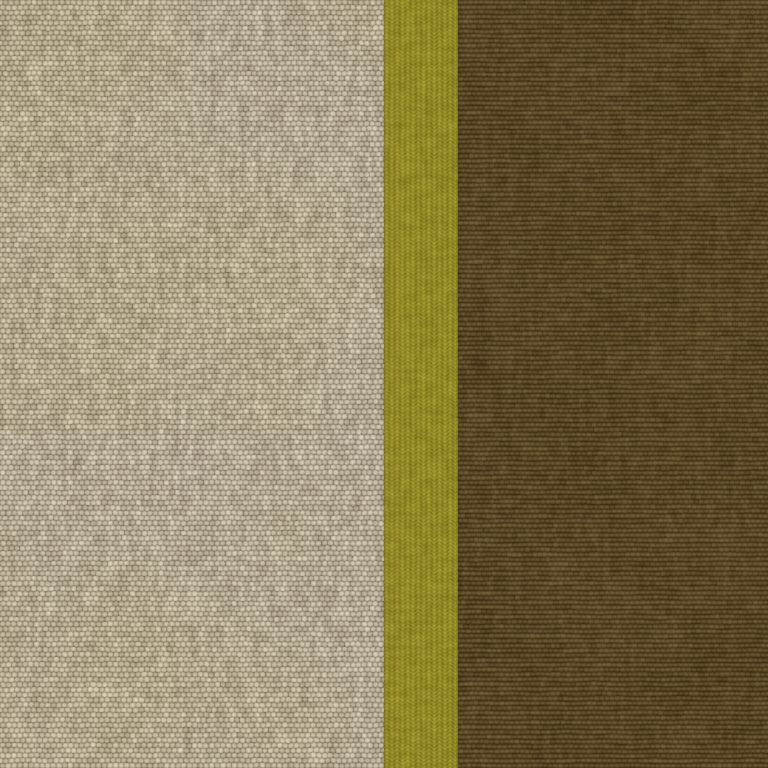
Reproduce this texture procedurally as a WebGL 1 fragment shader.

```glsl
precision highp float;

uniform vec2 u_resolution;

float hash(vec2 p) {
  vec3 q = fract(p.xyx * 0.1031);
  q += dot(q, q.yzx + 33.33);
  return fract((q.x + q.y) * q.z);
}

vec2 gradient(vec2 cell) {
  float angle = 6.2832 * hash(cell);
  return vec2(cos(angle), sin(angle));
}

float gradientNoise(vec2 p) {
  vec2 i = floor(p), f = fract(p);
  vec2 u = f * f * f * (f * (f * 6.0 - 15.0) + 10.0);
  vec2 e = vec2(0.0, 1.0);
  float low = mix(dot(gradient(i), f), dot(gradient(i + e.yx), f - e.yx), u.x);
  float high = mix(dot(gradient(i + e), f - e), dot(gradient(i + e.yy), f - e.yy), u.x);
  return mix(low, high, u.y);
}

// Rounded yarn crossings, shifted by half a stitch on every other row.
float stitch(vec2 p) {
  p.x += 0.5 * mod(floor(p.y), 2.0);
  return 1.0 - smoothstep(0.15, 0.68, length(fract(p) - 0.5));
}

// Shade of one stitch, constant over its cell.
float stitchShade(vec2 p) {
  p.x += 0.5 * mod(floor(p.y), 2.0);
  return hash(floor(p)) - 0.5;
}

vec3 linen(vec2 uv) {
  vec2 p = uv * vec2(136.0, 152.0);
  p += 0.22 * vec2(gradientNoise(uv * vec2(40.0, 70.0)), gradientNoise(uv * 55.0 + 9.0));
  float streaks = gradientNoise(uv * vec2(150.0, 16.0)) + 0.6 * gradientNoise(uv * vec2(45.0, 90.0));
  float tone = 0.22 + 0.66 * stitch(p) + 0.26 * stitchShade(p) + 0.24 * streaks;
  vec3 color = mix(vec3(0.50, 0.45, 0.35), vec3(0.82, 0.785, 0.685), clamp(tone, 0.0, 1.15));
  // Slow drift from warm to cool yarn, with a change of dye low on the cloth.
  float cool = 0.5 * gradientNoise(uv * vec2(5.0, 4.0)) + 0.35 * (uv.x - 0.25);
  cool += 0.25 * (1.0 - smoothstep(0.433, 0.439, uv.y)) * smoothstep(0.1, 0.45, uv.y);
  return color + cool * vec3(0.01, 0.01, 0.07);
}

vec3 ribbon(vec2 uv) {
  vec2 p = uv * vec2(145.0, 205.0);
  p.x += 0.12 * gradientNoise(uv * vec2(60.0, 90.0));
  float rib = 0.5 + 0.5 * cos(6.2832 * p.x);
  // Slanted loops lean alternately left and right along the ribs.
  float lean = abs(fract(p.x * 0.5) - 0.5);
  float loops = 0.5 + 0.5 * cos(6.2832 * (p.y + lean * 2.0));
  float yarn = gradientNoise(uv * vec2(130.0, 40.0)) + gradientNoise(uv * vec2(35.0, 150.0));
  float tone = 0.30 + 0.36 * rib + 0.24 * loops + 0.22 * yarn;
  return mix(vec3(0.44, 0.40, 0.07), vec3(0.655, 0.62, 0.20), clamp(tone, 0.0, 1.1));
}

vec3 canvasCloth(vec2 uv) {
  vec2 p = uv * vec2(150.0, 160.0);
  p += 0.2 * vec2(gradientNoise(uv * 60.0), gradientNoise(uv * vec2(25.0, 60.0) + 5.0));
  float rows = 0.5 - 0.5 * cos(6.2832 * p.y);
  float yarn = gradientNoise(uv * vec2(28.0, 160.0)) + 0.7 * gradientNoise(uv * vec2(150.0, 14.0));
  float tone = 0.14 + 0.40 * rows + 0.34 * stitch(p) + 0.24 * stitchShade(p) + 0.24 * yarn;
  tone += 0.12 * gradientNoise(uv * vec2(6.0, 9.0));
  return mix(vec3(0.245, 0.175, 0.07), vec3(0.43, 0.355, 0.215), clamp(tone, 0.0, 1.15));
}

void main() {
  vec2 uv = gl_FragCoord.xy / u_resolution;
  float blur = 0.75 / u_resolution.x;
  float fray = 0.0008 * gradientNoise(vec2(3.0, uv.y * 150.0));
  float left = uv.x - 0.5 - 0.4 * fray;
  float right = uv.x - 0.5965 - fray;

  // Three panels joined side by side.
  vec3 color = mix(linen(uv), ribbon(uv), smoothstep(-blur, blur, left));
  color = mix(color, canvasCloth(uv), smoothstep(-blur, blur, right));

  // Thin shadows where the panels meet.
  color *= 1.0 - 0.14 * exp(-abs(left) * 600.0) - 0.16 * exp(-abs(right) * 600.0);

  gl_FragColor = vec4(color, 1.0);
}
```
